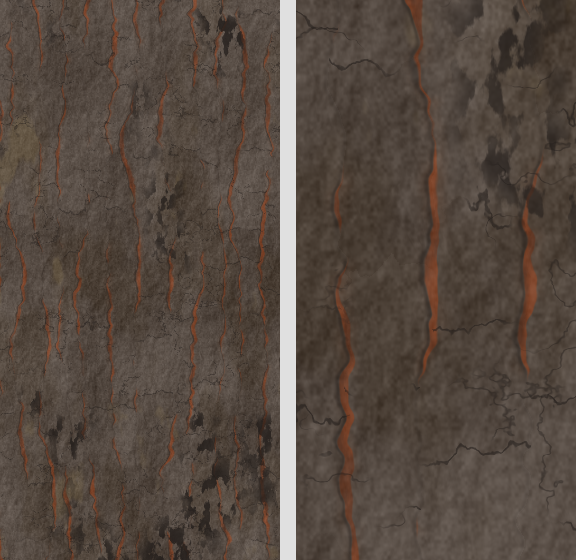
Left: the whole. Right: its middle third, enlarged.
Write a Shadertoy shader that draws this texture.

```glsl
const vec3 BARK_MID = vec3(0.345, 0.303, 0.272);
const vec3 BARK_STEP = vec3(0.050, 0.050, 0.050);   // one tone step lighter
const vec3 BROWN = vec3(0.385, 0.300, 0.245);
const vec3 RUST_DARK = vec3(0.36, 0.215, 0.15);
const vec3 RUST = vec3(0.52, 0.275, 0.165);
const vec3 PIT = vec3(0.13, 0.11, 0.10);
const vec3 LICHEN = vec3(0.43, 0.37, 0.28);

const float COLUMNS = 11.0;       // vertical fissures across the width
const float FISSURE_WIDTH = 0.0075;
const float HALO_WIDTH = 0.011;
const float SEAM_ROWS = 6.0;      // cross seams per canvas width
const float SEAM_WIDTH = 0.0018;
const float RELIEF_GAIN = 4.5;
const float GRAIN_GAIN = 1.1;

float hash(vec2 p) {
    vec3 q = fract(p.xyx * vec3(0.1031, 0.1030, 0.0973));
    q += dot(q, q.yzx + 33.33);
    return fract((q.x + q.y) * q.z);
}

float noise(vec2 p) {
    vec2 i = floor(p), f = fract(p);
    f = f * f * (3.0 - 2.0 * f);
    return mix(mix(hash(i), hash(i + vec2(1, 0)), f.x),
               mix(hash(i + vec2(0, 1)), hash(i + vec2(1, 1)), f.x), f.y);
}

float fbm(vec2 p) {
    float sum = 0.0, amp = 0.5;
    for (int i = 0; i < 5; i++) {
        sum += amp * noise(p);
        p = mat2(1.6, 1.2, -1.2, 1.6) * p + 17.3;
        amp *= 0.5;
    }
    return sum / 0.97;
}

// Horizontal position of one meandering fissure at height y
float fissureCentre(float id, float y) {
    float x = id + 0.5 + 0.4 * (hash(vec2(id, 3.0)) - 0.5);
    x += 0.65 * (noise(vec2(id * 7.3, y * 4.0)) - 0.5);
    x += 0.32 * (noise(vec2(id * 3.1 + 50.0, y * 13.0)) - 0.5);
    x += 0.16 * (noise(vec2(id * 5.7 + 90.0, y * 42.0)) - 0.5);
    return x / COLUMNS;
}

// How far a fissure is open at height y, 0 where it is closed
float fissureOpening(float id, float y) {
    float wide = noise(vec2(id * 9.7 + 20.0, y * 5.0));
    float ragged = noise(vec2(id * 4.3 + 70.0, y * 24.0));
    return smoothstep(0.36, 0.95, wide * 0.75 + ragged * 0.35);
}

void mainImage(out vec4 fragColor, in vec2 fragCoord) {
    vec2 p = fragCoord / iResolution.x;
    float pixel = 1.0 / iResolution.x;

    // Vertical fissures and the plate lying between them
    vec2 w = p;
    w.x += 0.05 * (noise(p * vec2(3.0, 1.7) + 8.0) - 0.5);
    w.x += 0.005 * (noise(p * 75.0) - 0.5);
    float column = floor(w.x * COLUMNS);
    float plate = column - 2.0, rust = 0.0, halo = 0.0, shade = 0.0;
    for (float k = -2.0; k <= 2.0; k++) {
        float id = column + k;
        float side = w.x - fissureCentre(id, w.y);
        float opening = fissureOpening(id, w.y);
        float halfWidth = FISSURE_WIDTH * opening;
        float present = smoothstep(0.02, 0.2, opening);
        float dist = abs(side);
        if (side > 0.0) plate = max(plate, id);
        rust = max(rust, present * (1.0 - smoothstep(halfWidth - pixel, halfWidth + pixel, dist)));
        halo = max(halo, present * exp(-dist * dist / (HALO_WIDTH * HALO_WIDTH)));
        float edge = (side + halfWidth + 0.002) / 0.0025;
        shade = max(shade, (0.3 + 0.7 * present) * exp(-edge * edge));
    }

    // Broken cross seams, shifted from plate to plate
    float row = p.y * SEAM_ROWS + 10.0 * hash(vec2(plate, 5.0));
    row += 1.1 * noise(vec2(plate * 6.1, p.y * 4.0)) + 0.55 * fbm(p * vec2(22.0, 16.0));
    float seamDist = min(fract(row), 1.0 - fract(row)) / SEAM_ROWS;
    float seam = 1.0 - smoothstep(SEAM_WIDTH - pixel, SEAM_WIDTH + pixel, seamDist);
    seam *= smoothstep(0.42, 0.62, noise(p * vec2(16.0, 9.0) + 31.0));

    // Plate tone, flaky relief and fine grain
    vec2 q = p * vec2(38.0, 24.0);
    q.x += 1.5 * fbm(p * 9.0);
    float relief = fbm(q) - fbm(q + vec2(0.16, -0.13));
    float tone = 2.6 * (fbm(p * vec2(9.0, 4.5) + 4.0) - 0.5);
    tone += 0.6 * (hash(vec2(plate, floor(row))) - 0.5);
    tone += RELIEF_GAIN * relief;
    tone += GRAIN_GAIN * (noise(p * vec2(250.0, 215.0)) - 0.5);
    tone += 0.7 * (noise(p * vec2(120.0, 70.0)) - 0.5);
    vec3 color = BARK_MID + BARK_STEP * tone;

    // Warm dark patches and rare pale lichen
    float warm = smoothstep(0.48, 0.66, fbm(p * vec2(8.0, 4.0) + 60.0));
    color -= warm * vec3(0.025, 0.028, 0.036);
    float lichen = smoothstep(0.69, 0.78, fbm(p * vec2(9.0, 4.0) + 140.0));
    color = mix(color, LICHEN + 0.03 * tone, 0.6 * lichen);

    // Rust in the fissures with a brown rim
    float stain = halo * smoothstep(0.3, 0.7, fbm(p * vec2(45.0, 25.0)));
    color = mix(color, BROWN + 0.04 * tone, 0.65 * stain);
    color = mix(color, PIT, 0.38 * shade);
    float glow = smoothstep(0.2, 0.7, fbm(p * vec2(60.0, 22.0) + 12.0));
    color = mix(color, mix(RUST_DARK, RUST, glow) + 0.03 * tone, 0.88 * rust);

    // Seams, hairline cracks and clustered black pits
    color = mix(color, PIT, 0.55 * seam);
    float hair = 1.0 - smoothstep(0.0, 0.022, abs(fbm(p * vec2(15.0, 19.0) + 80.0) - 0.5));
    hair *= smoothstep(0.5, 0.7, noise(p * 13.0 + 40.0));
    color = mix(color, PIT, 0.42 * hair);
    float cluster = smoothstep(0.58, 0.74, fbm(p * vec2(4.0, 2.6) + 25.0));
    float pits = smoothstep(0.5, 0.6, fbm(p * vec2(42.0, 22.0) + 9.0));
    color = mix(color, PIT, 0.8 * cluster * pits);

    fragColor = vec4(clamp(color, 0.0, 1.0), 1.0);
}
```
